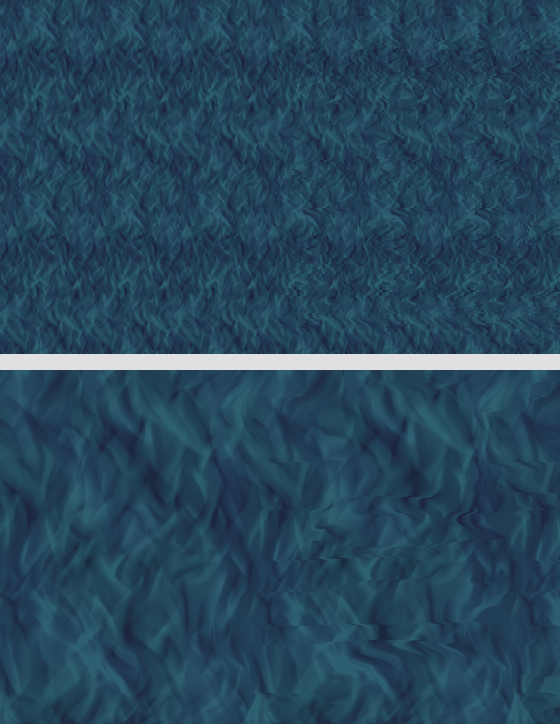
Top, the full canvas; bottom, a detail of the centre.
A Shadertoy shader for this pattern:

```glsl
// Wispy teal fibres on dark blue, in a tile that repeats across and down.
// Curved strokes are scattered on wrapping grids over small hollows; a depth
// field shortens the repeats towards the right, as in a stereogram.

#define REPEATS_ACROSS 6.4
#define REPEATS_DOWN 1.9
#define TILE_ROWS 2.0
#define RELIEF 0.055
#define RELIEF_START 2.9
#define BASE_LEVEL 0.45
#define HOLLOW_STRENGTH 0.95
#define FIBRE_STRENGTH 1.25
#define DARK vec3(0.108, 0.150, 0.245)
#define MIDDLE vec3(0.127, 0.250, 0.337)
#define LIGHT vec3(0.170, 0.355, 0.420)

float hash(vec2 p) {
    vec3 a = fract(p.xyx * 0.1031);
    a += dot(a, a.yzx + 33.33);
    return fract((a.x + a.y) * a.z);
}

vec2 wrapCell(vec2 cell, vec2 period) {
    return floor(mod(cell + 0.5, period));
}

// Value noise that wraps after the given number of cells
float noise(vec2 p, vec2 period, float seed) {
    vec2 i = floor(p), f = fract(p);
    f = f * f * (3.0 - 2.0 * f);
    float a = hash(wrapCell(i, period) + seed);
    float b = hash(wrapCell(i + vec2(1, 0), period) + seed);
    float c = hash(wrapCell(i + vec2(0, 1), period) + seed);
    float d = hash(wrapCell(i + vec2(1, 1), period) + seed);
    return mix(mix(a, b, f.x), mix(c, d, f.x), f.y);
}

float tileNoise(vec2 tile, vec2 cells, float seed) {
    return noise(tile * cells, cells * vec2(1.0, TILE_ROWS), seed);
}

// One bent, tapering stroke per cell: crisp on one edge, soft on the other
float fibres(vec2 tile, float cells, float width, float bias, float seed) {
    vec2 period = vec2(cells, cells * TILE_ROWS);
    vec2 p = tile * cells, home = floor(p);
    float sum = 0.0;
    for (int y = -1; y <= 1; y++)
    for (int x = -1; x <= 1; x++) {
        vec2 cell = home + vec2(x, y);
        vec2 id = wrapCell(cell, period) + seed;
        vec2 jitter = vec2(hash(id + 11.3), hash(id + 27.1));
        vec2 d = p - cell - 0.2 - 0.6 * jitter;
        float angle = (hash(id + 41.7) - 0.5) * 1.8;
        float c = cos(angle), s = sin(angle);
        d = vec2(c * d.x - s * d.y, s * d.x + c * d.y);
        d.x += (hash(id + 58.9) - 0.5) * 0.8 * d.y * d.y;
        float side = d.x * (hash(id + 88.1) - 0.5);
        float across = d.x / (width * (side > 0.0 ? 1.7 : 0.5));
        float taper = 1.0 - smoothstep(0.2, 0.95, abs(d.y));
        sum += (hash(id + 73.3) - bias) * taper * exp(-across * across);
    }
    return sum;
}

// Raised patches with ragged horizontal slices
float relief(vec2 tile) {
    float side = smoothstep(RELIEF_START, RELIEF_START + 0.5, tile.x);
    float patchMask = smoothstep(0.45, 0.53, noise(tile * vec2(1.6, 2.2), vec2(64), 5.0));
    float slices = smoothstep(0.45, 0.55, noise(tile * vec2(2.5, 17.0), vec2(128), 9.0));
    return RELIEF * side * patchMask * (0.5 + 0.7 * slices);
}

void mainImage(out vec4 fragColor, in vec2 fragCoord) {
    vec2 uv = fragCoord / iResolution.xy;
    vec2 tile = uv * vec2(REPEATS_ACROSS, REPEATS_DOWN * TILE_ROWS);

    // Step left one shortened repeat at a time to the first column
    for (int i = 0; i < 8; i++) {
        if (tile.x < 1.0) break;
        tile.x -= 1.0 - relief(tile);
    }

    // Gentle bending of the whole tile
    vec2 bend = vec2(tileNoise(tile, vec2(5), 13.0), tileNoise(tile, vec2(5), 29.0));
    vec2 p = tile + 0.08 * (bend - 0.5);

    // Upright hollows, then fibres from broad to fine
    float hollows = 0.30 * tileNoise(p, vec2(3, 2), 3.0)
                  + 0.45 * tileNoise(p, vec2(6, 4), 17.0)
                  + 0.25 * tileNoise(p, vec2(11, 6), 31.0);
    float strands = 0.60 * fibres(p, 4.0, 0.09, 0.40, 101.0)
                  + 0.70 * fibres(p, 6.0, 0.10, 0.42, 137.0)
                  + 0.70 * fibres(p, 8.0, 0.12, 0.45, 173.0)
                  + 0.65 * fibres(p, 11.0, 0.14, 0.45, 211.0)
                  + 0.55 * fibres(p, 15.0, 0.16, 0.48, 257.0);
    float level = BASE_LEVEL + HOLLOW_STRENGTH * (hollows - 0.5) + FIBRE_STRENGTH * strands;

    // Dark blue through slate to teal, with a slight drift in hue
    vec3 color = mix(DARK, MIDDLE, clamp(level * 2.0, 0.0, 1.0));
    color = mix(color, LIGHT, clamp(level * 2.0 - 1.0, 0.0, 1.2));
    float hue = tileNoise(p, vec2(8, 6), 47.0) - 0.5;
    color += hue * vec3(-0.010, 0.016, -0.020);
    fragColor = vec4(color, 1.0);
}
```
